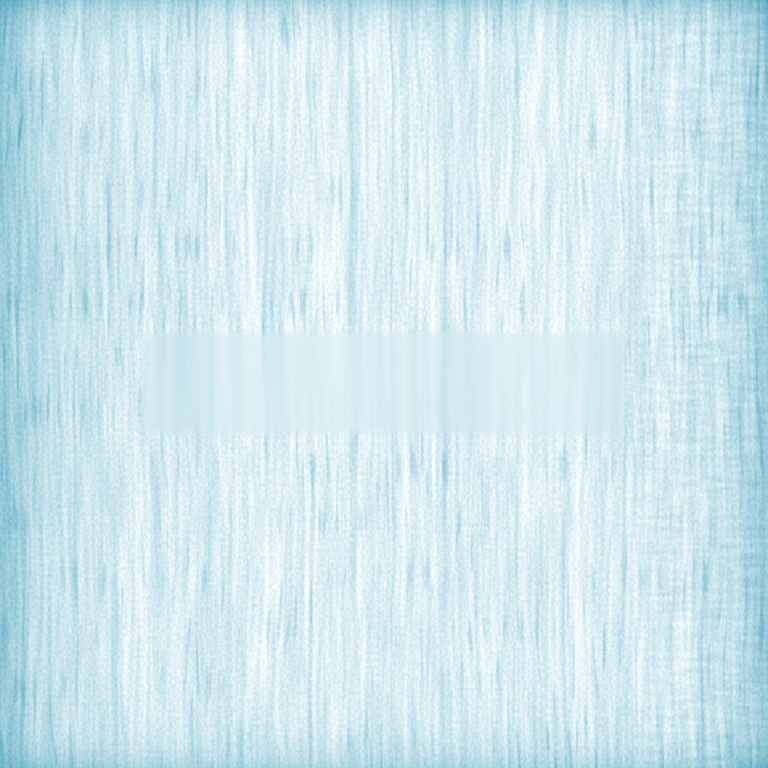
Give the GLSL for this texture, as a three.js fragment shader.

```glsl
varying vec2 vUv;

const vec3 PALE = vec3(0.87, 0.94, 0.96);
const vec3 DEEP = vec3(0.59, 0.79, 0.85);
const float BASE_TONE = 0.01;

// Noise frequencies across and along the grain
const vec2 BAND_FREQ = vec2(13.0, 0.7);
const vec2 FIBRE_FREQ = vec2(75.0, 2.5);
const vec2 THREAD_FREQ = vec2(190.0, 10.0);
const vec2 PORE_FREQ = vec2(150.0, 14.0);
const vec2 SPECKLE_FREQ = vec2(290.0, 210.0);
const vec2 WEAVE_FREQ = vec2(22.0, 130.0);

const float BAND_GAIN = 0.22;
const float FIBRE_GAIN = 0.34;
const float THREAD_GAIN = 0.42;
const float PORE_GAIN = 0.55;
const float SPECKLE_GAIN = 0.38;
const float WEAVE_GAIN = 0.28;

const int STREAK_COUNT = 18;
const float STREAK_WIDTH = 0.0028;
const float STREAK_GAIN = 0.5;

// Edge shading: left, right, bottom, top
const vec4 EDGE_REACH = vec4(0.065, 0.055, 0.028, 0.024);
const vec4 EDGE_GAIN = vec4(0.95, 0.85, 0.70, 0.80);

// Softened patch in the middle
const vec2 PATCH_CENTER = vec2(0.5, 0.501);
const vec2 PATCH_HALF = vec2(0.31, 0.065);
const float PATCH_BLUR = 0.008;
const float PATCH_TONE = 0.11;

float hash1(float n) {
  return fract(sin(n * 127.1 + 3.7) * 4375.85);
}

vec2 gradientAt(vec2 cell) {
  vec3 q = fract(cell.xyx * vec3(0.1031, 0.1030, 0.0973));
  q += dot(q, q.yzx + 33.33);
  float angle = 6.28318 * fract((q.x + q.y) * q.z);
  return vec2(cos(angle), sin(angle));
}

float gradientNoise(vec2 p) {
  vec2 cell = floor(p);
  vec2 f = p - cell;
  vec2 w = f * f * f * (f * (f * 6.0 - 15.0) + 10.0);
  vec2 e = vec2(1.0, 0.0);
  float a = dot(gradientAt(cell), f);
  float b = dot(gradientAt(cell + e.xy), f - e.xy);
  float c = dot(gradientAt(cell + e.yx), f - e.yx);
  float d = dot(gradientAt(cell + e.xx), f - e.xx);
  return mix(mix(a, b, w.x), mix(c, d, w.x), w.y);
}

// Gentle sideways drift of the grain, strongest at the upper right
vec2 bendGrain(vec2 p) {
  float swirl = exp(-dot(p - vec2(0.69, 0.82), p - vec2(0.69, 0.82)) * 30.0);
  float drift = 0.009 * gradientNoise(p * vec2(4.0, 2.2) + 5.0);
  drift += (0.0015 + 0.006 * swirl) * gradientNoise(p * vec2(14.0, 11.0));
  return vec2(p.x + drift, p.y);
}

// Long thin dark veins that fade in and out along their length
float streaks(vec2 p) {
  float sum = 0.0;
  for (int i = 0; i < STREAK_COUNT; i++) {
    float id = float(i);
    float x = (id + hash1(id)) / float(STREAK_COUNT);
    float width = STREAK_WIDTH * mix(0.5, 1.6, hash1(id + 31.0));
    float offset = (p.x - x) / width;
    float fade = smoothstep(-0.4, 0.4, gradientNoise(vec2(id * 7.3, p.y * 2.5)));
    sum += exp(-offset * offset) * fade * mix(0.3, 1.0, hash1(id + 67.0));
  }
  return sum;
}

float edgeShade(vec2 p) {
  vec4 edgeDistance = vec4(p.x, 1.0 - p.x, p.y, 1.0 - p.y);
  return dot(EDGE_GAIN, exp(-edgeDistance / EDGE_REACH));
}

float patchMask(vec2 p) {
  vec2 d = abs(p - PATCH_CENTER) - PATCH_HALF;
  vec2 inside = 1.0 - smoothstep(-PATCH_BLUR, PATCH_BLUR, d);
  return inside.x * inside.y;
}

void main() {
  vec2 grain = bendGrain(vUv);

  // Smooth grain
  float bands = BAND_GAIN * gradientNoise(grain * BAND_FREQ + 11.0);
  float fibres = FIBRE_GAIN * gradientNoise(grain * FIBRE_FREQ + 23.0);

  // Crisp detail
  float density = smoothstep(-0.4, 0.4, gradientNoise(vUv * vec2(9.0, 4.0) + 41.0));
  float pores = smoothstep(0.14, 0.5, gradientNoise(grain * PORE_FREQ + 57.0));
  float detail = THREAD_GAIN * gradientNoise(grain * THREAD_FREQ + 71.0);
  detail += PORE_GAIN * pores * mix(0.35, 1.0, density);
  detail += SPECKLE_GAIN * gradientNoise(vUv * SPECKLE_FREQ + 83.0);
  detail += STREAK_GAIN * streaks(grain);

  // Faint cross weave near the right side
  float weaveArea = smoothstep(0.78, 0.88, vUv.x);
  detail += WEAVE_GAIN * weaveArea * gradientNoise(vUv * WEAVE_FREQ + 97.0);

  float soft = patchMask(vUv);
  float tone = BASE_TONE + bands + fibres * mix(1.0, 0.6, soft);
  tone += detail * mix(1.0, 0.12, soft) + PATCH_TONE * soft + edgeShade(vUv);

  gl_FragColor = vec4(clamp(mix(PALE, DEEP, tone), 0.0, 1.0), 1.0);
}
```
